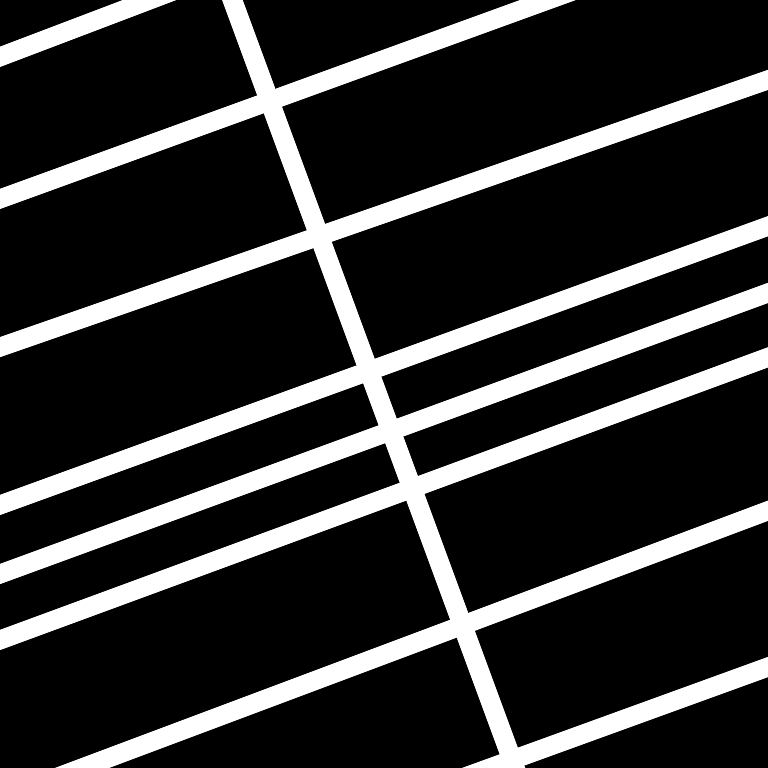
This pattern is drawn by a Shadertoy shader. Its source:

```glsl
// Signed distance to a band around y = start + slope * x
float bandDistance(vec2 p, float start, float slope, float halfWidth) {
    return abs(p.y - start - slope * p.x) / sqrt(1.0 + slope * slope) - halfWidth;
}

void mainImage(out vec4 fragColor, in vec2 fragCoord) {
    vec2 uv = fragCoord / iResolution.xy;
    float pixel = 1.0 / min(iResolution.x, iResolution.y);

    // Shallow rising bands: height at the left side, slope
    vec2 bands[8] = vec2[8](
        vec2(0.926, 0.380), vec2(0.741, 0.363),
        vec2(0.548, 0.348), vec2(0.3425, 0.363),
        vec2(0.2526, 0.366), vec2(0.1667, 0.368),
        vec2(-0.040, 0.375), vec2(-0.2315, 0.363));

    // Steep crossing band, measured with the axes swapped
    float dist = bandDistance(uv.yx, 0.6706, -0.368, 0.0127);
    for (int i = 0; i < 8; i++) {
        dist = min(dist, bandDistance(uv, bands[i].x, bands[i].y, 0.0125));
    }

    // White bands on black with a one-pixel soft edge
    float ink = 1.0 - smoothstep(-0.5 * pixel, 0.5 * pixel, dist);
    fragColor = vec4(vec3(ink), 1.0);
}
```
